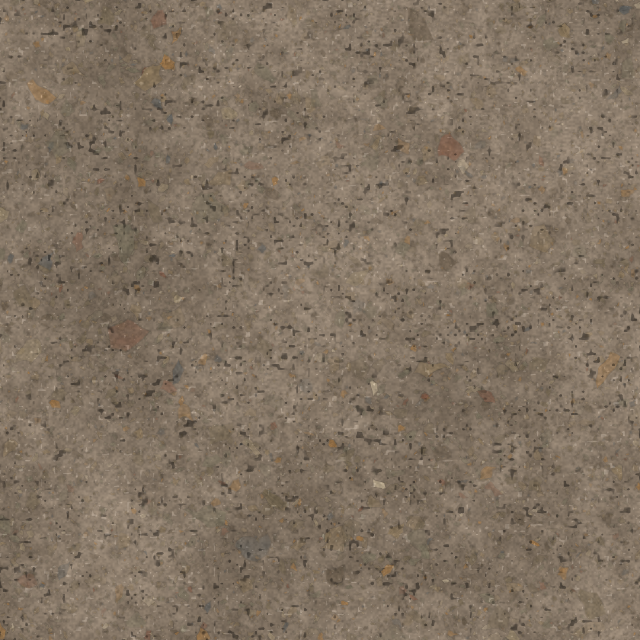
A Shadertoy shader for this texture:

```glsl
// Worn conglomerate: dusty brown mortar packed with angular stone chips.
// Chips are random convex polygons scattered on jittered grids, from coarse
// pebbles down to grit, over layered value noise.

float hash(vec2 p) {
    return fract(sin(dot(p, vec2(127.1, 311.7))) * 43758.5);
}

float noise(vec2 p) {
    vec2 i = floor(p), f = fract(p);
    f = f * f * (3.0 - 2.0 * f);
    return mix(mix(hash(i), hash(i + vec2(1, 0)), f.x),
               mix(hash(i + vec2(0, 1)), hash(i + vec2(1, 1)), f.x), f.y);
}

float fbm(vec2 p) {
    float sum = 0.0, amp = 0.5;
    for (int i = 0; i < 5; i++) {
        sum += amp * noise(p);
        p = mat2(1.6, 1.2, -1.2, 1.6) * p + 7.3;
        amp *= 0.5;
    }
    return sum;
}

mat2 rotation(float a) {
    return mat2(cos(a), sin(a), -sin(a), cos(a));
}

// Mostly olive and grey-brown rock, with rarer ochre, slate, rust and pale chips
vec3 rockColor(float pick) {
    if (pick < 0.30) return vec3(0.43, 0.38, 0.30);
    if (pick < 0.50) return vec3(0.44, 0.41, 0.34);
    if (pick < 0.68) return vec3(0.50, 0.43, 0.33);
    if (pick < 0.80) return vec3(0.38, 0.33, 0.27);
    if (pick < 0.87) return vec3(0.55, 0.49, 0.39);
    if (pick < 0.93) return vec3(0.57, 0.42, 0.25);
    if (pick < 0.97) return vec3(0.35, 0.35, 0.34);
    if (pick < 0.985) return vec3(0.47, 0.33, 0.26);
    return vec3(0.68, 0.62, 0.52);
}

// Convex five-sided chip with random side angles and offsets
float chipDistance(vec2 q, float radius, vec2 seed) {
    float d = -radius;
    for (int k = 0; k < 5; k++) {
        vec2 s = seed + float(k) * 3.7;
        float a = (float(k) + 0.7 * hash(s)) * 1.2566;
        d = max(d, dot(q, vec2(cos(a), sin(a))) - radius * (0.65 + 0.5 * hash(s + 1.9)));
    }
    return d;
}

// Lays one size of chips over the ground colour
vec3 scatterChips(vec3 ground, vec2 uv, float cells, float density, float size, float cover) {
    vec2 p = uv * cells;
    p += 0.16 * (vec2(noise(p * 4.0), noise(p * 4.0 + 31.0)) - 0.5);
    vec2 cell = floor(p);
    float edge = cells * (0.0004 + 0.7 / iResolution.y);
    for (int y = -1; y <= 1; y++)
    for (int x = -1; x <= 1; x++) {
        vec2 id = cell + vec2(x, y);
        vec2 seed = id + cells * 1.37;
        if (hash(seed) > density) continue;
        vec2 center = id + vec2(hash(seed + 11.3), hash(seed + 23.9));
        vec2 q = rotation(6.2832 * hash(seed + 37.1)) * (p - center);
        q.y *= mix(1.0, 2.1, hash(seed + 41.7));
        float radius = size * mix(0.4, 1.0, hash(seed + 53.3));
        float d = chipDistance(q, radius, seed + 61.1);

        // Faint bedding streaks and mottling inside each chip
        vec3 rock = rockColor(hash(seed + 71.9));
        rock *= 0.91 + 0.10 * noise(q * vec2(5.0, 24.0) + seed) + 0.10 * noise(uv * 190.0);

        // Thin shadow at the rim, then a chip partly veiled by dust
        float rim = 1.0 - smoothstep(0.0, edge * 1.6, abs(d - edge * 0.5));
        ground *= 1.0 - 0.08 * cover * rim;
        float dust = mix(0.35, 1.0, hash(seed + 83.7));
        dust *= 0.7 + 0.5 * noise(uv * 75.0);
        ground = mix(ground, rock, (1.0 - smoothstep(-edge, edge, d)) * min(dust * cover, 1.0));
    }
    return ground;
}

void mainImage(out vec4 fragColor, in vec2 fragCoord) {
    vec2 uv = fragCoord / iResolution.y;
    float patches = fbm(uv * 5.0 + 3.1);
    float mottle = fbm(uv * 36.0);

    // Pinkish mortar with cloudy stains
    vec3 color = mix(vec3(0.46, 0.405, 0.345), vec3(0.565, 0.505, 0.44),
                     smoothstep(0.2, 0.75, 0.45 * patches + 0.55 * mottle));

    // Chips from fine to coarse; stony zones follow the broad patches
    float stony = 1.0 - smoothstep(0.35, 0.65, patches);
    color = scatterChips(color, uv, 115.0, 0.50, 0.34, 0.80);
    color = scatterChips(color, uv, 58.0, 0.50, 0.36, 0.55 + 0.35 * stony);
    color = scatterChips(color, uv, 29.0, 0.50, 0.36, 0.50 + 0.45 * stony);
    color = scatterChips(color, uv, 13.0, 0.40, 0.34, 0.60 + 0.40 * stony);

    // Dark pores and pale sand specks
    float pores = smoothstep(0.70, 0.92, noise(uv * 170.0 + 9.0));
    pores *= smoothstep(0.35, 0.65, noise(uv * 42.0 + 17.0));
    color *= 1.0 - 0.38 * pores;
    color += 0.10 * smoothstep(0.82, 0.97, noise(uv * 200.0 + 51.0));

    // Fine grain and broad tone variation
    color *= 1.0 + 0.15 * (noise(uv * 310.0) - 0.5) + 0.12 * (noise(uv * 140.0 + 5.0) - 0.5);
    color *= 1.02 + 0.12 * (patches - 0.5);

    fragColor = vec4(color, 1.0);
}
```
